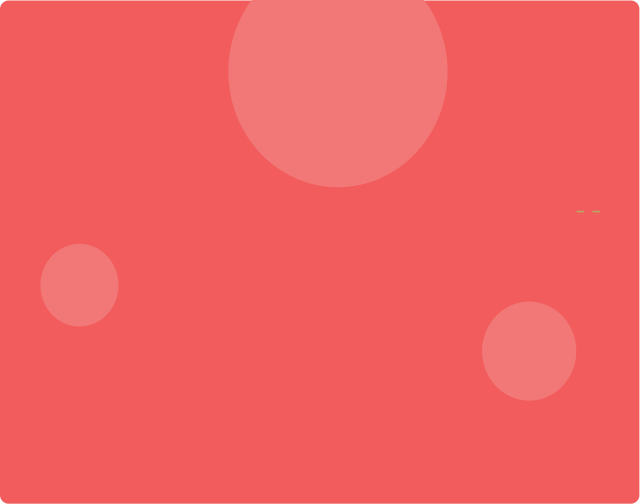
Write a WebGL 1 fragment shader that draws this background.

```glsl
precision highp float;

uniform vec2 u_resolution;

// Antialiased coverage of a signed distance, in canvas heights
float fill(float dist) {
  return clamp(0.5 - dist * u_resolution.y, 0.0, 1.0);
}

// Approximate signed distance to an ellipse
float ellipse(vec2 p, vec2 radii) {
  float k = length(p / radii);
  return k * (k - 1.0) / max(length(p / (radii * radii)), 0.001);
}

// Signed distance to a box with rounded corners
float roundedBox(vec2 p, vec2 halfSize, float radius) {
  vec2 q = abs(p) - halfSize + radius;
  return length(max(q, 0.0)) + min(max(q.x, q.y), 0.0) - radius;
}

void main() {
  vec2 canvas = vec2(512.0 / 404.0, 1.0);
  vec2 p = gl_FragCoord.xy / u_resolution * canvas;

  vec3 coral = vec3(0.95, 0.36, 0.36);
  vec3 paleCoral = vec3(0.95, 0.47, 0.47);
  vec3 olive = vec3(0.72, 0.66, 0.4);

  // Pale discs: top, left and right
  float topDisc = fill(ellipse(p - vec2(0.6692, 0.8583), vec2(0.217, 0.2298)));
  float leftDisc = fill(ellipse(p - vec2(0.1573, 0.4342), vec2(0.0772, 0.082)));
  float rightDisc = fill(ellipse(p - vec2(1.0479, 0.3034), vec2(0.0932, 0.0982)));
  vec3 color = mix(coral, paleCoral, max(topDisc, max(leftDisc, rightDisc)));

  // Pair of small dashes, mirrored about their midpoint
  vec2 dash = vec2(abs(p.x - 1.165) - 0.0157, p.y - 0.5802);
  color = mix(color, olive, fill(roundedBox(dash, vec2(0.0074, 0.0016), 0.0005)));

  // Card with rounded corners on white; the top disc runs over its edge
  vec2 cardMin = vec2(0.0, 0.0006);
  vec2 cardMax = canvas - vec2(0.0012, 0.001);
  vec2 fromCentre = p - 0.5 * (cardMin + cardMax);
  float card = fill(roundedBox(fromCentre, 0.5 * (cardMax - cardMin), 0.0172));
  // Flush edges stay fully covered
  gl_FragColor = vec4(mix(vec3(1.0), color, max(card, topDisc)), 1.0);
}
```
